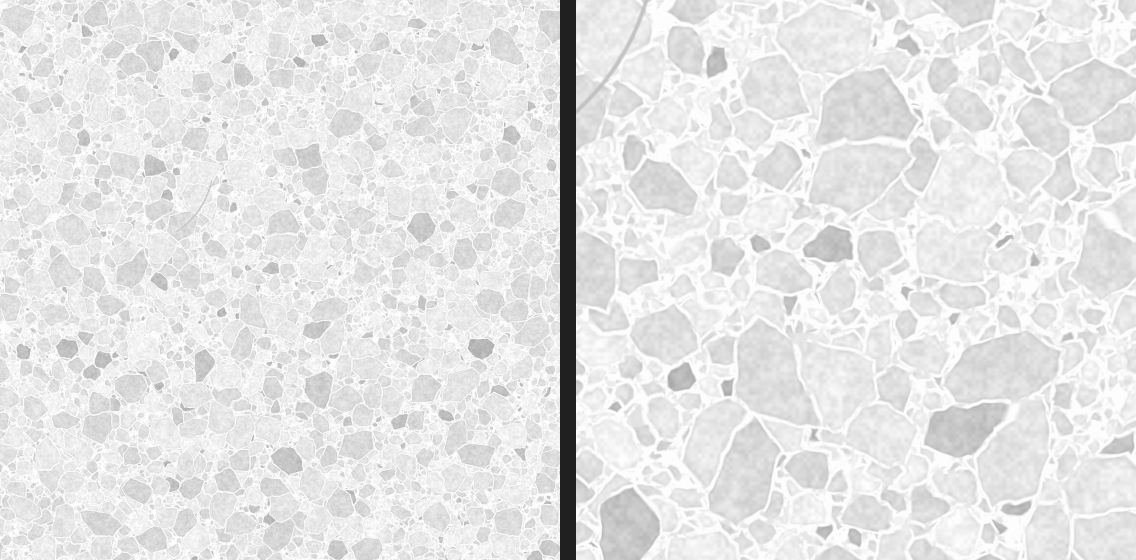
Left, the full canvas; right, a detail of the centre.
Reproduce this texture procedurally as a Shadertoy shader.

```glsl
// Pale terrazzo: angular grey stone chips in a white binder.
// Four layers of random convex polygons run from large to fine; each finer
// layer fills the gaps of the coarser ones. Noise mottles the stone.

float hash(vec2 p) {
    vec3 q = fract(vec3(p.xyx) * vec3(0.1031, 0.1030, 0.0973));
    q += dot(q, q.yzx + 33.33);
    return fract((q.x + q.y) * q.z);
}

float noise(vec2 p) {
    vec2 i = floor(p), f = fract(p);
    f = f * f * (3.0 - 2.0 * f);
    return mix(mix(hash(i), hash(i + vec2(1, 0)), f.x),
               mix(hash(i + vec2(0, 1)), hash(i + vec2(1, 1)), f.x), f.y);
}

// Signed distance to a random, stretched convex polygon
float polygon(vec2 p, vec2 id, float size) {
    float turn = 6.2832 * hash(id + 3.7);
    float stretch = mix(0.78, 1.0, hash(id + 5.1));
    p = mat2(cos(turn), sin(turn), -sin(turn), cos(turn)) * p;
    p *= vec2(stretch, 1.0 / stretch);
    float d = -1.0;
    for (int k = 0; k < 7; k++) {
        float side = float(k);
        float angle = (side + 0.8 * hash(id + side * 7.3)) * 6.2832 / 7.0;
        float reach = size * mix(0.75, 1.15, hash(id + side * 4.9 + 60.0));
        d = max(d, dot(p, vec2(cos(angle), sin(angle))) - reach);
    }
    return d;
}

// Nearest chip of one layer: x = distance in canvas units, yz = its id
vec3 chipLayer(vec2 uv, float cells, float seed, float share) {
    vec2 p = uv * cells, cell = floor(p), nearestId = cell;
    float nearest = 1.0, second = 1.0;
    for (int y = -1; y <= 1; y++)
    for (int x = -1; x <= 1; x++) {
        vec2 c = cell + vec2(x, y);
        vec2 id = c + seed;
        if (hash(id + 1.3) > share) continue;
        vec2 centre = c + 0.1 + 0.8 * vec2(hash(id + 11.7), hash(id + 23.9));
        float d = polygon(p - centre, id, mix(0.28, 0.54, hash(id + 37.1)));
        if (d < nearest) {
            second = nearest;
            nearest = d;
            nearestId = id;
        } else {
            second = min(second, d);
        }
    }
    // Trim overlapping chips along their shared border
    float border = 0.5 * (nearest - second) / cells + 0.0013;
    return vec3(max(nearest / cells, border), nearestId);
}

// Thin, slightly bowed hair lying on the surface
float fibre(vec2 uv) {
    vec2 a = vec2(0.315, 0.586), b = vec2(0.378, 0.677);
    vec2 along = normalize(b - a), p = uv - a;
    float t = dot(p, along) / length(b - a);
    float bow = 0.011 * 4.0 * t * (1.0 - t);
    float across = dot(p, vec2(along.y, -along.x)) - bow;
    return max(abs(across) - 0.0012, (abs(t - 0.5) - 0.5) * 0.1);
}

void mainImage(out vec4 fragColor, in vec2 fragCoord) {
    vec2 uv = fragCoord / iResolution.y;
    float soft = max(0.0008, 0.75 / iResolution.y);

    // Mottling at three scales
    float fine = noise(uv * 430.0 + 9.0);
    float grain = noise(uv * 210.0);
    float cloud = noise(uv * 75.0 + 40.0);
    float mottle = 0.4 * fine + 0.35 * grain + 0.25 * cloud - 0.5;

    // Ragged chip edges
    vec2 rough = uv + 0.0035 * (vec2(noise(uv * 70.0), noise(uv * 70.0 + 31.0)) - 0.5)
                    + 0.0016 * (vec2(grain, noise(uv * 210.0 + 57.0)) - 0.5);

    // White binder with faint dust
    float tone = 0.992 - 0.09 * smoothstep(0.52, 0.85, 0.5 * (fine + grain));

    // Chips, large to fine; some regions hold fewer large ones
    float cells = 19.0, taken = 1.0;
    for (int i = 0; i < 4; i++) {
        float layer = float(i);
        float share = i == 0 ? 0.62 + 0.3 * noise(uv * 4.0 + 2.0) : 0.85;
        vec3 chip = chipLayer(rough, cells, 100.0 + 217.0 * layer, share);
        float d = max(chip.x, 0.0022 - taken);
        float shade = hash(chip.yz + 71.3);
        float stone = mix(0.945, 0.835, shade) + 0.008 * layer;
        if (hash(chip.yz + 83.9) > 0.94) stone = mix(0.72, 0.81, shade);
        stone += 0.17 * mottle;
        stone -= 0.03 * smoothstep(-0.003, -0.0005, d);
        tone = mix(tone, stone, 1.0 - smoothstep(-soft, soft, d));
        taken = min(taken, d);
        cells *= 1.8;
    }

    tone = mix(tone, 0.74, 0.85 * (1.0 - smoothstep(-soft, soft, fibre(uv))));
    fragColor = vec4(vec3(clamp(tone, 0.0, 0.995)), 1.0);
}
```
